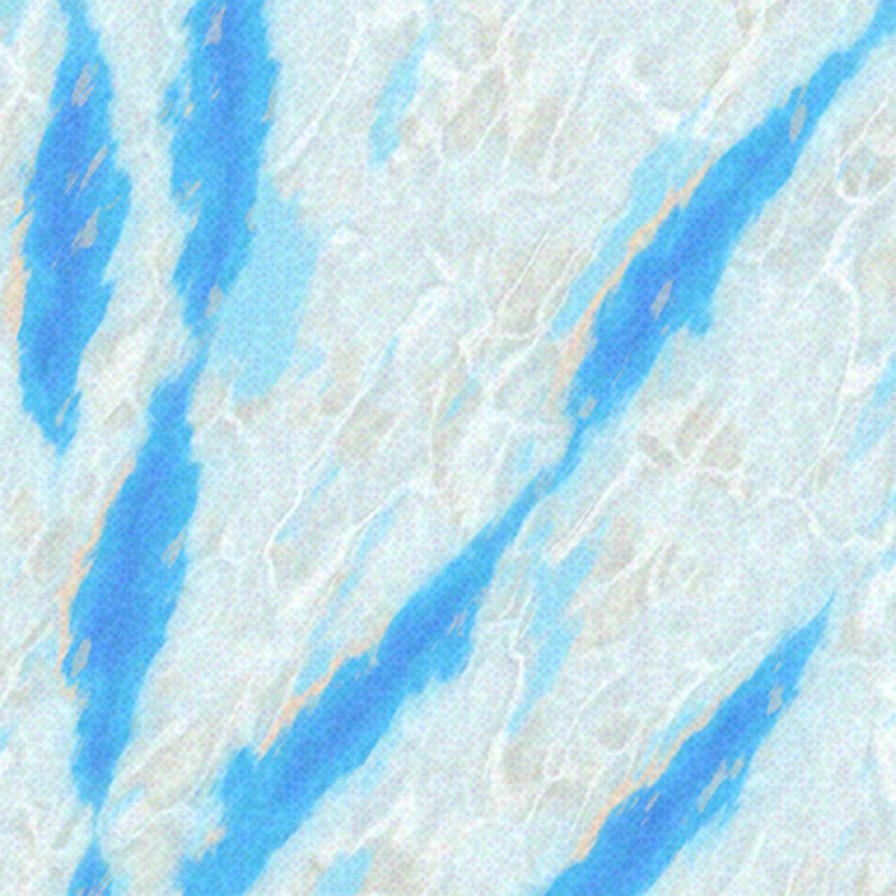
This texture is drawn by a three.js fragment shader. Its source:

```glsl
// Blue ink strands leaning across pale, creased paper.
// Each strand is a wavering curve whose width swells and pinches; slanted
// layered sines fray it, and cellular noise draws the creases and the grain.

#define STRANDS 4
#define STRAND_WIDTH 0.041
#define EDGE_SOFTNESS 0.007
#define FRAY 0.015
#define HALO_REACH 0.016
#define CREASE_STRENGTH 0.75
#define STREAK_STRENGTH 0.034
#define GRAIN_STRENGTH 0.085
#define GRAIN_CELLS 120.0
#define WEAVE_LINES 96.0

varying vec2 vUv;

const float TAU = 6.28318;
const vec3 COOL_PAPER = vec3(0.860, 0.930, 0.940);
const vec3 WARM_PAPER = vec3(0.865, 0.895, 0.870);
const vec3 WHITE_CREASE = vec3(0.96, 0.99, 0.99);
const vec3 PALE_CYAN = vec3(0.58, 0.87, 0.97);
const vec3 SKY_BLUE = vec3(0.35, 0.76, 0.96);
const vec3 DEEP_BLUE = vec3(0.32, 0.62, 0.93);
const vec3 PEACH = vec3(0.95, 0.84, 0.75);

vec2 hash2(vec2 p) {
  vec2 q = vec2(dot(p, vec2(127.1, 311.7)), dot(p, vec2(269.5, 183.3)));
  return fract(sin(q) * 43758.5);
}

// Layered sines, roughly -1 to 1
float waves(vec2 p) {
  float sum = 0.0;
  float amplitude = 0.6;
  for (int i = 0; i < 4; i++) {
    float bend = 1.7 * sin(0.8 * p.y + float(i));
    sum += amplitude * sin(p.x + bend) * cos(p.y + 0.9 * sin(0.7 * p.x));
    p = mat2(1.2, 1.4, -1.4, 1.2) * p + 3.1;
    amplitude *= 0.6;
  }
  return sum;
}

// Cellular noise: nearest distance, gap to the second, random id
vec3 cells(vec2 p) {
  vec2 home = floor(p);
  vec3 found = vec3(8.0, 8.0, 0.0);
  for (int j = -1; j <= 1; j++) {
    for (int i = -1; i <= 1; i++) {
      vec2 cell = home + vec2(float(i), float(j));
      vec2 seed = hash2(cell);
      float d = length(cell + seed - p);
      if (d < found.x) found = vec3(d, found.x, seed.x);
      else found.y = min(found.y, d);
    }
  }
  return vec3(found.x, found.y - found.x, found.z);
}

// Distance to the strands, peach rim on their left, swelling of the nearest
vec3 strands(vec2 p, float fray) {
  vec3 result = vec3(1.0, 0.0, 0.0);
  for (int i = 0; i < STRANDS; i++) {
    float n = float(i);
    float foot = 0.07 + 0.022 * n * n * n;
    float lean = min(0.19 * n * n, 0.75);
    float center = foot + lean * p.y + 0.02 * sin(9.0 * p.y + 2.0 * n);
    float offset = (p.x - center) / sqrt(1.0 + lean * lean);

    // Swell twice along the height, and taper outside the strand's span
    float peak = 0.2 + 0.14 * sin(1.6 * n);
    float swell = abs(cos(6.04 * (p.y - peak)));
    swell = sqrt(swell * swell + 0.02);
    float low = 0.45 - 0.9 * n;
    float high = 3.12 - 0.92 * n;
    float span = smoothstep(low - 0.08, low + 0.1, p.y)
               * (1.0 - smoothstep(high - 0.08, high + 0.08, p.y));
    float width = (0.006 + STRAND_WIDTH * swell) * span - 0.03 * (1.0 - span);

    float d = abs(offset) - width + FRAY * fray;
    if (d < result.x) result.xz = vec2(d, swell);
    float rim = (offset + width + 0.007 - FRAY * fray) / 0.009;
    result.y = max(result.y, span * swell * exp(-rim * rim));
  }
  return result;
}

// White crease lines in x, with a grey shadow beside them in y
vec2 creases(vec2 p, float thickness) {
  float gap = cells(p).y;
  float line = 1.0 - smoothstep(0.3 * thickness, thickness, gap);
  float shadow = smoothstep(thickness, 1.6 * thickness, gap)
               * (1.0 - smoothstep(1.6 * thickness, 3.2 * thickness, gap));
  return vec2(line, shadow);
}

void main() {
  vec2 p = vUv;
  vec2 slant = vec2(0.87 * p.x - 0.5 * p.y, 0.5 * p.x + 0.87 * p.y);
  float mottle = waves(p * 13.0 + 1.3);
  float streak = waves(slant * vec2(52.0, 17.0));
  float fibre = waves(slant * vec2(120.0, 50.0) + 2.0);
  float drift = waves(slant * vec2(17.0, 5.0) + 5.0);

  // Paper with fibres and two sizes of slanted creases
  vec3 color = mix(COOL_PAPER, WARM_PAPER, smoothstep(-0.05, 0.5, mottle + 0.4 * streak));
  color += STREAK_STRENGTH * (0.6 * streak + fibre);
  vec2 warp = vec2(0.3 * drift + 0.08 * streak, 0.3 * mottle);
  vec2 broad = creases(slant * vec2(9.0, 3.8) + warp, 0.09);
  vec2 small = creases(slant * vec2(19.0, 7.0) + 1.5 * warp, 0.14);
  vec2 crease = broad * smoothstep(-0.5, 0.2, drift + 0.4 * streak);
  crease = max(crease, 0.8 * small * smoothstep(-0.1, 0.4, mottle - 0.3 * drift));
  color -= 0.045 * crease.y;
  color = mix(color, WHITE_CREASE, CREASE_STRENGTH * crease.x);

  // Broken halo around the strands and washed-out cyan drifts
  vec3 strand = strands(p + vec2(0.014 * mottle, 0.0), streak + 0.5 * drift + 0.35 * fibre);
  float halo = exp(-max(strand.x, 0.0) / HALO_REACH) * (0.75 + 0.4 * fibre);
  float mist = 0.8 * smoothstep(0.36, 0.8, drift + 0.3 * streak + 0.15 * fibre);
  color = mix(color, PALE_CYAN, clamp(halo + mist, 0.0, 0.9));

  // Ink, paler where a strand is pinched, with peach rims and flecks
  float ink = 1.0 - smoothstep(-EDGE_SOFTNESS, EDGE_SOFTNESS, strand.x);
  float depth = smoothstep(0.008, 0.046, 0.016 * (mottle + fibre) - strand.x);
  ink *= mix(0.7, 1.0, smoothstep(0.1, 0.5, strand.z));
  vec3 inkColor = mix(SKY_BLUE, DEEP_BLUE, depth) + 0.04 * fibre;
  color = mix(color, inkColor, ink);
  float fleck = 0.5 * ink * smoothstep(0.42, 0.8, waves(slant * vec2(75.0, 24.0) + 9.0));
  float rim = 0.9 * strand.y * smoothstep(-0.1, 0.3, drift + 0.4 * streak + 0.3 * fibre);
  color = mix(color, PEACH, clamp(max(rim, fleck), 0.0, 1.0));

  // Coloured grain and a fine woven pattern
  vec3 grain = cells(p * GRAIN_CELLS);
  vec3 tint = sin(TAU * grain.z + vec3(0.0, 2.1, 4.2));
  color += GRAIN_STRENGTH * (grain.x - 0.45 + 0.6 * tint * grain.y);
  color += 0.016 * sin(TAU * WEAVE_LINES * p.x) * sin(TAU * WEAVE_LINES * p.y);

  gl_FragColor = vec4(clamp(color, 0.0, 1.0), 1.0);
}
```
